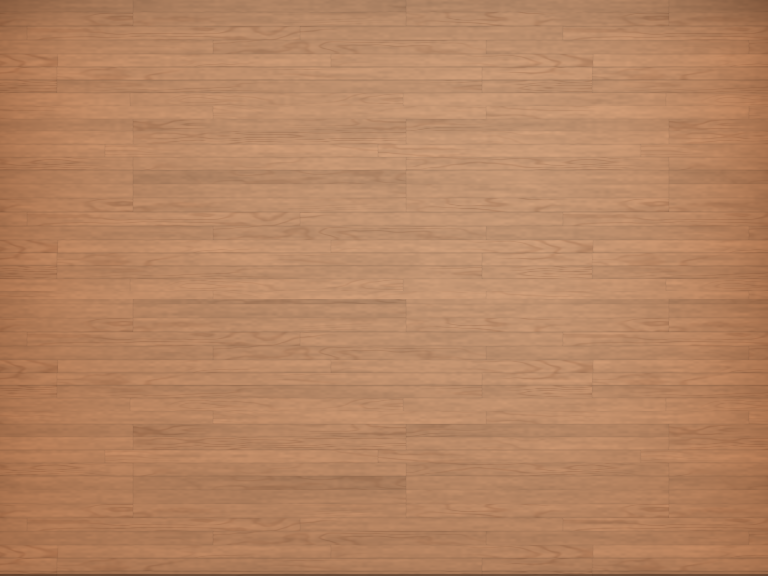
This texture is drawn by a Shadertoy shader. Its source:

```glsl
// Strip parquet floor of narrow, warm wooden planks with fine grain and soft light.

// Lengths in canvas heights
const float TILE_WIDTH = 0.93;    // two planks per strip
const float TILE_HEIGHT = 0.3225; // fourteen strips
const float TILE_TOP = 0.094;
const float CUT = 0.519;          // depth where one band is cut short
const float CUT_SKIP = 0.1146;
const float DARK_ROW = 9.0;

const vec3 PALE_WOOD = vec3(0.785, 0.612, 0.478);
const vec3 PLAIN_WOOD = vec3(0.735, 0.540, 0.400);
const vec3 LOW_WOOD = vec3(0.690, 0.485, 0.345);
const vec3 ORANGE_WOOD = vec3(0.715, 0.480, 0.325);
const vec3 GRAIN_TINT = vec3(0.80, 0.72, 0.66);

// Tone and first joint of each strip, from the top of the tile
const float ROW_TONE[14] = float[14](0.02, 0.02, -0.03, 0.015, 0.02, -0.035, 0.015,
                                     0.025, 0.0, -0.035, -0.02, -0.01, 0.0, -0.035);
const float ROW_JOINT[14] = float[14](0.10, 0.837, 0.837, 0.226, 0.37, 0.231, 0.231,
                                      0.182, 0.231, 0.231, 0.231, 0.231, 0.047, 0.37);

float hash(vec2 p) {
    return fract(sin(dot(p, vec2(127.1, 311.7))) * 43758.5453);
}

float noise(vec2 p) {
    vec2 cell = floor(p);
    vec2 f = fract(p);
    f = f * f * (3.0 - 2.0 * f);
    return mix(mix(hash(cell), hash(cell + vec2(1.0, 0.0)), f.x),
               mix(hash(cell + vec2(0.0, 1.0)), hash(cell + vec2(1.0, 1.0)), f.x), f.y);
}

// Soft line centred on zero distance
float seam(float distanceToLine, float halfWidth, float pixel) {
    return 1.0 - smoothstep(halfWidth - 0.5 * pixel, halfWidth + pixel, abs(distanceToLine));
}

// Strip coordinate within a tile; the lower strips are slightly taller
float stripCoord(float depth) {
    float split = 0.2014;
    return depth < split ? DARK_ROW * depth / split
                         : DARK_ROW + 5.0 * (depth - split) / (TILE_HEIGHT - split);
}

// Thin, long, pointed contour lines of a stretched height field
float contourGrain(vec2 q, float seed) {
    float field = noise(vec2(q.x * 6.0 + seed, q.y * 1.5 + seed));
    field += 0.25 * noise(vec2(q.x * 19.0, q.y * 2.0 + seed));
    field += 0.05 * noise(vec2(q.x * 70.0, q.y * 4.0 + seed));
    float line = pow(0.5 + 0.5 * sin(field * 26.0 + q.y * 5.0), 4.0);
    return line * smoothstep(0.3, 0.75, noise(vec2(q.x * 7.0 - seed, seed)));
}

// Fine streaks and pores along the plank
float streaks(vec2 p, float seed) {
    float broad = noise(vec2(p.x * 6.0 + seed, p.y * 130.0));
    float fine = noise(vec2(p.x * 24.0, p.y * 210.0 + seed));
    float pores = noise(vec2(p.x * 110.0 + seed, p.y * 240.0));
    return 0.35 * broad + 0.35 * fine + 0.3 * pores - 0.5;
}

// Smooth lighting: pale right of the centre, deeper below, orange at both sides
vec3 woodLight(vec2 uv, float sides) {
    vec2 q = (uv - vec2(0.66, 0.63)) * vec2(2.3, 1.8);
    vec3 color = mix(LOW_WOOD, PLAIN_WOOD, smoothstep(0.0, 0.75, uv.y));
    color = mix(color, PALE_WOOD, 0.75 * exp(-dot(q, q)));
    return mix(color, ORANGE_WOOD, 0.9 * sides);
}

void mainImage(out vec4 fragColor, in vec2 fragCoord) {
    vec2 p = fragCoord / iResolution.y;
    vec2 uv = fragCoord / iResolution.xy;
    float pixel = 1.0 / iResolution.y;

    // Strips, counted downwards inside a repeating tile
    float depth = 1.0 - p.y;
    float tileDepth = mod(depth - TILE_TOP + CUT_SKIP * step(CUT, depth), TILE_HEIGHT);
    float rowCoord = stripCoord(tileDepth);
    float row = min(floor(rowCoord), 13.0);
    int rowIndex = int(row);
    bool shortPlank = row == 1.0 || row == 2.0;

    // Two staggered planks per strip and tile
    float split = shortPlank ? 0.206 : 0.51;
    float along = fract((p.x - ROW_JOINT[rowIndex]) / TILE_WIDTH);
    float plank = step(split, along);
    float seed = 40.0 * hash(vec2(plank + 7.0, row + 2.0));
    vec2 tilePoint = vec2(along * TILE_WIDTH, fract(rowCoord));

    // Tone of each strip and plank
    float tone = 1.0 + ROW_TONE[rowIndex] + 0.025 * (hash(vec2(seed, 11.0)) - 0.5);
    if (row == DARK_ROW) tone -= 0.04 * (1.0 - plank);
    tone += 0.02 * (noise(vec2(p.x * 5.0, p.y * 20.0)) - 0.5);

    float sides = pow(abs(uv.x * 2.0 - 1.0), 3.5);
    vec3 color = woodLight(uv, sides) * tone;

    // Grain
    float lines = contourGrain(tilePoint, seed) * (0.4 + 0.6 * hash(vec2(seed, 2.0)));
    color *= mix(vec3(1.0), GRAIN_TINT, 0.38 * lines);
    color *= 1.0 + 0.17 * streaks(p, seed);

    // Joints between strips and plank ends
    float rowDistance = (tilePoint.y - step(0.5, tilePoint.y)) * TILE_HEIGHT / 14.0;
    float endDistance = min(min(along, 1.0 - along), abs(along - split)) * TILE_WIDTH;
    float rowDepth = 0.02 + 0.07 * hash(vec2(mod(floor(rowCoord + 0.5), 14.0), 4.0));
    color *= 1.0 - rowDepth * seam(rowDistance, 0.0010, pixel);
    color *= 1.0 - 0.035 * seam(endDistance, 0.0008, pixel);

    // Darkened rim, strongest at the upper corners and the bottom edge
    color *= 1.0 - smoothstep(0.92, 1.0, uv.y) * (0.07 + 0.13 * sides);
    color *= 1.0 - 0.05 * smoothstep(0.0, 0.06, 0.06 - uv.y);
    color *= 1.0 - 0.07 * pow(sides, 3.0);
    color *= 1.0 - 0.35 * seam(p.y, 0.003, pixel);

    fragColor = vec4(clamp(color, 0.0, 1.0), 1.0);
}
```
